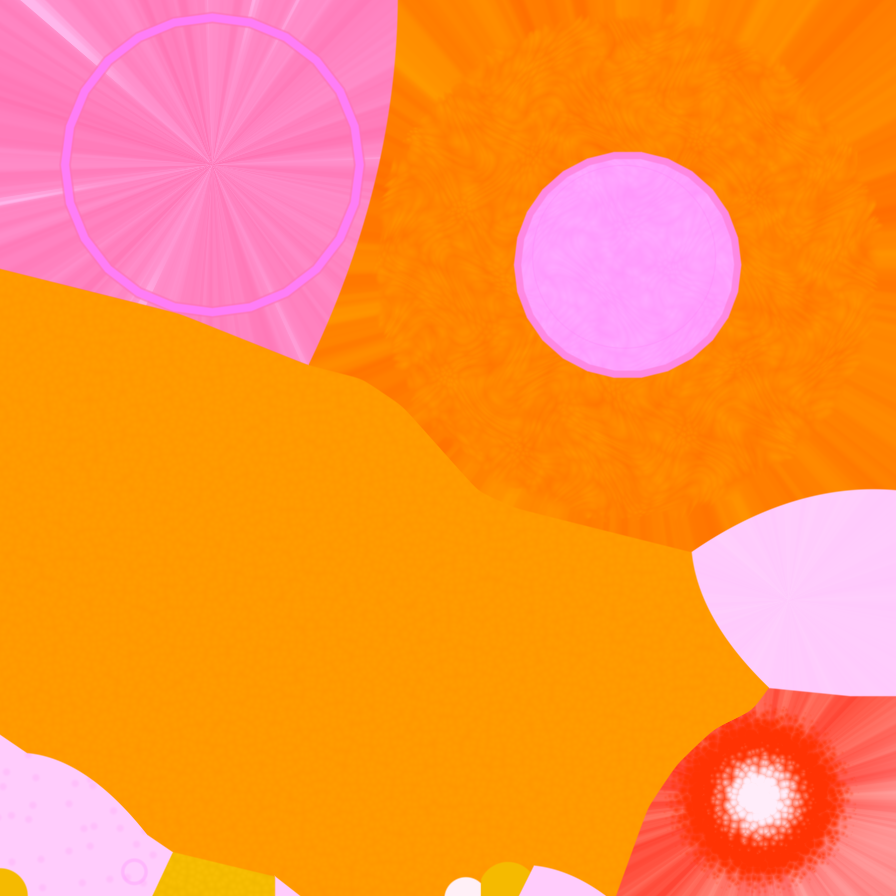
Reproduce this background procedurally as a three.js fragment shader.

```glsl
varying vec2 vUv;

const float TAU = 6.2831853;
const float EDGE = 0.0012;
const float BEND = 0.00004;

const vec2 FLOWER_CENTER = vec2(0.7005, 0.7044);
const float FLOWER_RADIUS = 0.278;
const float DISC_RADIUS = 0.126;
const vec2 RING_CENTER = vec2(0.237, 0.816);
const float RING_RADIUS = 0.163;
const vec2 GLOW_CENTER = vec2(0.848, 0.109);

const vec3 AMBER = vec3(1.0, 0.6, 0.0);
const vec3 ORANGE = vec3(1.0, 0.51, 0.0);
const vec3 PINK = vec3(1.0, 0.52, 0.76);
const vec3 ORCHID = vec3(1.0, 0.62, 0.99);
const vec3 RING_COLOR = vec3(1.0, 0.49, 0.96);
const vec3 ROSE = vec3(1.0, 0.45, 0.72);
const vec3 PALE = vec3(1.0, 0.8, 0.99);
const vec3 RED = vec3(1.0, 0.2, 0.01);
const vec3 CORAL = vec3(1.0, 0.35, 0.28);
const vec3 SALMON = vec3(1.0, 0.55, 0.55);
const vec3 GOLD = vec3(0.96, 0.73, 0.0);

float hash(vec2 p) {
  return fract(sin(dot(p, vec2(127.1, 311.7))) * 4375.85);
}

// Distance to the nearest scattered point
float cells(vec2 p) {
  vec2 cell = floor(p);
  float nearest = 2.0;
  for (int j = -1; j <= 1; j++) {
    for (int i = -1; i <= 1; i++) {
      vec2 c = cell + vec2(float(i), float(j));
      nearest = min(nearest, length(c + vec2(hash(c), hash(c + 37.0)) - p));
    }
  }
  return nearest;
}

float streaks(float angle, float count) {
  float x = (angle / TAU + 0.5) * count;
  float i = floor(x);
  float a = hash(vec2(mod(i, count), count));
  float b = hash(vec2(mod(i + 1.0, count), count));
  return mix(a, b, smoothstep(0.2, 0.8, x - i));
}

// Radial streaks centred on zero
float rays(vec2 d) {
  float a = atan(d.y, d.x);
  return 0.45 * streaks(a, 41.0) + 0.35 * streaks(a, 113.0) + 0.2 * streaks(a, 270.0) - 0.5;
}

// Radius measured along the facets of a regular polygon
float facetRadius(vec2 d, float sides) {
  float sector = TAU / sides;
  return length(d) * cos(mod(atan(d.y, d.x), sector) - 0.5 * sector);
}

float inside(float d) { return smoothstep(-EDGE, EDGE, d); }

float band(float d, float halfWidth) { return inside(halfWidth - abs(d)); }

// Rounded hinge that changes a slope beyond the knot
float hinge(float x, float knot) {
  float d = x - knot;
  return 0.5 * (d + sqrt(d * d + BEND));
}

float hillTop(float x) {
  return 0.7 - 0.25 * x - 0.15 * hinge(x, 0.2) + 0.15 * hinge(x, 0.344) - 0.42 * hinge(x, 0.404)
    - 0.46 * hinge(x, 0.449) + 0.67 * hinge(x, 0.534) + 0.21 * hinge(x, 0.573);
}

float redEdge(float y) {
  return 0.6875 + 0.36 * y + 0.31 * hinge(y, 0.099) + 0.37 * hinge(y, 0.147)
    + 1.26 * hinge(y, 0.1875) - 1.6 * hinge(y, 0.206);
}

vec3 flower(vec2 p) {
  vec2 d = p - FLOWER_CENTER;
  float r = facetRadius(d, 26.0);
  vec2 warp = 0.012 * sin(p.yx * 61.0 + 2.0 * sin(p * 37.0));
  float mottle = 0.55 * cells((p + warp) * 26.0) + 0.45 * cells((p - 2.0 * warp) * 75.0) - 0.48;
  float core = smoothstep(FLOWER_RADIUS + 0.006, FLOWER_RADIUS - 0.006, length(d) + 0.02 * mottle);
  vec3 color = ORANGE + vec3(0.0, mix(0.2 * rays(d), -0.13 * mottle, core), 0.0);
  vec3 disc = ORCHID - vec3(0.0, 0.1 * mottle, 0.02 * mottle);
  disc = mix(disc, RING_COLOR, 0.3 * band(length(d - vec2(-0.004, 0.009)) - 0.102, 0.0006));
  disc = mix(disc, vec3(1.0, 0.51, 0.86), 0.8 * inside(r - DISC_RADIUS + 0.008));
  return mix(color, disc, inside(DISC_RADIUS - r));
}

vec3 pinkPanel(vec2 p) {
  vec2 d = p - RING_CENTER;
  float r = facetRadius(d, 24.0);
  float ray = rays(d);
  vec3 color = PINK + vec3(0.0, 0.16, 0.14) * ray;
  float glint = smoothstep(0.25, 0.36, ray) * smoothstep(0.1, 0.22, length(d));
  color = mix(color, PALE, 0.6 * glint);
  color = mix(color, ROSE, 0.7 * band(r - RING_RADIUS, 0.0065));
  return mix(color, RING_COLOR, band(r - RING_RADIUS, 0.0045));
}

vec3 redPanel(vec2 p) {
  vec2 d = p - GLOW_CENTER;
  float r = length(d) + 0.022 * (cells(p * 130.0) - 0.5);
  float corner = smoothstep(-0.02, 0.2, d.x - d.y);
  vec3 color = mix(CORAL, SALMON, corner) + vec3(0.0, 0.3, 0.3) * rays(d);
  color = mix(RED, color, smoothstep(0.073, 0.105, r));
  return mix(vec3(1.0, 0.93, 0.98), color, smoothstep(0.018, 0.058, r));
}

void main() {
  vec2 p = vUv;
  float grain = cells(p * 130.0) - 0.5;
  vec3 color = AMBER - vec3(0.0, 0.025 * grain, 0.0);

  // Large panels
  color = mix(color, flower(p), inside(p.y - hillTop(p.x)));
  float drop = 1.0 - p.y;
  float pinkRight = 0.444 - 0.0085 * drop - 0.58 * drop * drop;
  color = mix(color, pinkPanel(p), inside(min(p.y - hillTop(p.x), pinkRight - p.x)));
  color = mix(color, redPanel(p), inside(min(p.x - redEdge(p.y), 0.235 - p.y)));

  // Pale petal at the right
  float t = p.x - 0.772;
  float s = 0.384 - p.y;
  float petalTop = 0.384 + 0.69 * t - 1.7 * t * t;
  float petalLeft = s > 0.0 ? t - 0.1 * s - 3.1 * s * s : t;
  float petalBottom = max(0.232 - 0.1 * (p.x - 0.859), 0.223);
  float petal = min(min(petalTop - p.y, petalLeft), p.y - petalBottom);
  vec3 pale = PALE + vec3(0.0, 0.035, 0.0) * rays(p - vec2(0.88, 0.33));
  color = mix(color, pale, inside(petal));

  // Lower left mound, gold strip and corner
  float strip = min(0.049 - 0.24 * (p.x - 0.193) - p.y, 0.307 - p.x);
  color = mix(color, GOLD - 0.03 * grain, inside(strip));
  float tip = min(p.x - 0.307, 0.022 - 0.78 * (p.x - 0.307) - p.y);
  color = mix(color, PALE, inside(tip));
  float u = p.x - 0.02;
  float moundTop = max(0.16 - 4.4 * u * u, 0.074 - 0.68 * (p.x - 0.156));
  float mound = min(moundTop - p.y, 0.17 + 0.47 * p.y - p.x);
  vec3 moundColor = PALE - vec3(0.0, 0.05, 0.01) * smoothstep(0.2, 0.05, cells(p * 32.0));
  moundColor = mix(moundColor, ORCHID, 0.45 * band(length(p - vec2(0.15, 0.027)) - 0.013, 0.002));
  color = mix(color, moundColor, inside(mound));
  color = mix(color, GOLD, inside(0.031 - length(p)));

  // Small shapes along the bottom
  float divide = p.x - 0.579 - 0.5 * p.y;
  float pebble = min(0.024 - length(p - vec2(0.52, -0.003)), 0.537 - p.x);
  color = mix(color, vec3(1.0, 0.94, 0.97), inside(pebble));
  float bud = min(min(0.033 - length(p - vec2(0.567, 0.005)), p.x - 0.537), -divide);
  color = mix(color, GOLD, inside(bud));
  float v = p.x - 0.596;
  float leaf = min(divide, 0.034 - 0.1 * v - 4.0 * v * v - p.y);
  color = mix(color, PALE, inside(leaf));

  gl_FragColor = vec4(clamp(color, 0.0, 1.0), 1.0);
}
```
